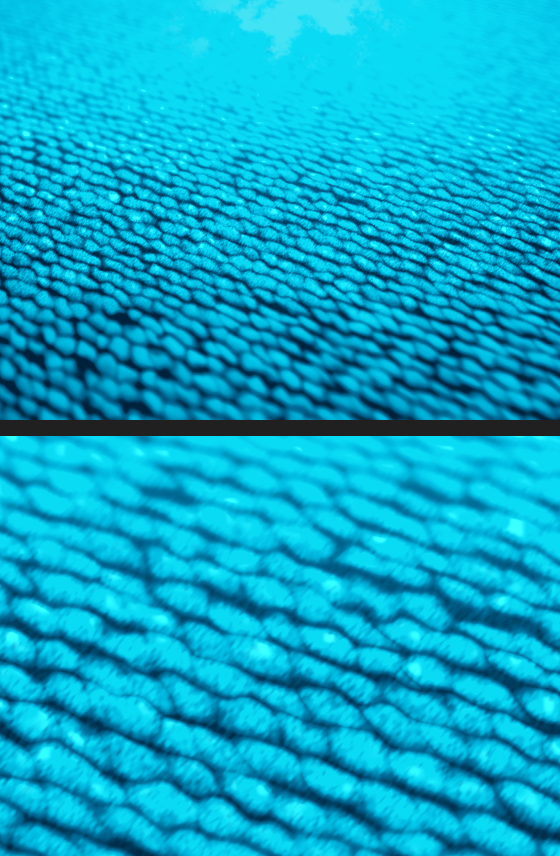
Top, the full canvas; bottom, a detail of the centre.
Write a Shadertoy shader that draws this texture.

```glsl
// Cyan knitted cloth receding in perspective, with shallow focus and a bright far edge.

const float HORIZON = 1.8;        // vanishing height, in canvas heights
const float FOCUS_HEIGHT = 0.45;  // sharpest band
const vec2 STITCH_SIZE = vec2(0.031, 0.0145);
const float ROW_SLANT = 0.235;
const int LENS_SAMPLES = 16;

float hash(vec2 p) {
    vec3 q = fract(vec3(p.xyx) * 0.1031);
    q += dot(q, q.yzx + 33.33);
    return fract((q.x + q.y) * q.z);
}

float valueNoise(vec2 p) {
    vec2 cell = floor(p);
    vec2 f = fract(p);
    f = f * f * (3.0 - 2.0 * f);
    float low = mix(hash(cell), hash(cell + vec2(1, 0)), f.x);
    float high = mix(hash(cell + vec2(0, 1)), hash(cell + vec2(1, 1)), f.x);
    return mix(low, high, f.y);
}

float fractalNoise(vec2 p) {
    float sum = 0.0;
    float weight = 0.5;
    for (int i = 0; i < 4; i++) {
        sum += weight * valueNoise(p);
        p = mat2(1.6, 1.2, -1.2, 1.6) * p + 7.3;
        weight *= 0.5;
    }
    return sum / 0.9375;
}

// Canvas position to stitch coordinates: x along a row, y across rows.
vec2 clothCoords(vec2 p, float centerX) {
    float depth = HORIZON - p.y;
    vec2 ground = vec2(p.x - centerX, 1.0) / depth;
    ground.y += ROW_SLANT * ground.x;
    vec2 q = ground / STITCH_SIZE;
    float ripple = valueNoise(q * vec2(0.13, 0.17) + 20.0) - 0.5;
    vec2 kink = vec2(valueNoise(q * 1.7 + 5.0), valueNoise(q * 1.9 + 60.0)) - 0.5;
    return q + vec2(0.4, 0.8) * ripple + vec2(0.42, 0.36) * kink;
}

// Brightness of yarn loops that merge along each row; each varies in place and size.
float knit(vec2 q) {
    float shade = 0.0;
    vec2 base = floor(q);
    for (int j = -1; j <= 1; j++) {
        for (int i = -1; i <= 1; i++) {
            float row = base.y + float(j);
            float shift = 0.5 * mod(row, 2.0);
            vec2 id = vec2(floor(q.x - shift) + float(i), row);
            vec2 jitter = vec2(hash(id + 11.0), hash(id + 47.0)) - 0.5;
            vec2 d = q - id - vec2(0.5 + shift, 0.5) - jitter * vec2(0.36, 0.28);
            d.y += 0.12 * d.x;
            vec2 scaled = d / (vec2(0.70, 0.51) * mix(0.86, 1.12, hash(id + 83.0)));
            float height = 1.0 - dot(scaled, scaled);
            float light = 0.80 + 0.50 * d.y + 0.22 * hash(id + 131.0);
            shade = max(shade, smoothstep(-0.35, 1.0, height) * light);
        }
    }
    return shade;
}

// Fine yarn fuzz made of stretched noise in two directions.
float fuzz(vec2 p) {
    float a = valueNoise(vec2(p.x + p.y, p.y - p.x) * vec2(130.0, 300.0));
    float b = valueNoise(vec2(p.x - 0.6 * p.y, p.y + 0.6 * p.x) * vec2(290.0, 150.0) + 31.0);
    return a + b - 1.0;
}

// Averages the knit over a lens disc.
float focusedKnit(vec2 p, float centerX, float radius) {
    float sum = 0.0;
    for (int i = 0; i < LENS_SAMPLES; i++) {
        float angle = 2.39996 * float(i);
        float reach = radius * sqrt((float(i) + 0.5) / float(LENS_SAMPLES));
        sum += knit(clothCoords(p + reach * vec2(cos(angle), sin(angle)), centerX));
    }
    return sum / float(LENS_SAMPLES);
}

vec3 cyanRamp(float t) {
    vec3 color = mix(vec3(0.0, 0.13, 0.23), vec3(0.0, 0.41, 0.58), smoothstep(-0.05, 0.38, t));
    color = mix(color, vec3(0.0, 0.73, 0.88), smoothstep(0.30, 0.76, t));
    return mix(color, vec3(0.04, 0.86, 0.96), smoothstep(0.68, 0.98, t));
}

void mainImage(out vec4 fragColor, in vec2 fragCoord) {
    vec2 p = fragCoord / iResolution.y;
    float centerX = 0.5 * iResolution.x / iResolution.y;
    float side = (p.x - centerX) / centerX;

    // Depth of field
    float defocus = abs(p.y - FOCUS_HEIGHT);
    float sharpness = 1.0 - smoothstep(0.03, 0.26, defocus);
    float radius = max(0.021 * defocus, 0.8 / iResolution.y);
    float weave = focusedKnit(p, centerX, radius);

    // Exposure rises with distance and falls off toward the corners
    float haze = smoothstep(0.48, 0.95, p.y + 0.10 * side);
    float exposure = mix(0.41, 0.60, smoothstep(0.0, 0.5, p.y)) + 0.36 * smoothstep(0.42, 0.85, p.y);
    exposure -= side * side * mix(0.12, 0.19, smoothstep(0.6, 1.0, p.y));
    exposure += 0.03 * side + 0.08 * (fractalNoise(p * 5.0) - 0.5);
    float tone = exposure + mix(0.86, 0.30, haze) * (weave - 0.56);
    tone += 0.26 * sharpness * fuzz(p) * (0.35 + weave);
    vec3 color = cyanRamp(tone);

    // Pale glints on raised loops and worn, overexposed patches far away
    float glint = smoothstep(0.78, 0.98, weave) * smoothstep(0.60, 0.90, valueNoise(p * 75.0));
    color += vec3(0.20, 0.18, 0.10) * glint * smoothstep(0.2, 0.5, p.y);
    float patchArea = 1.0 - smoothstep(0.3, 1.0, length((p - vec2(centerX + 0.03, 0.95)) / vec2(0.42, 0.20)));
    float grain = valueNoise(p * 170.0) - 0.5;
    float wear = smoothstep(0.44, 0.66, fractalNoise(p * vec2(15.0, 18.0) + 4.0) * (0.55 + 0.55 * patchArea) + 0.12 * grain);
    color = mix(color, vec3(0.36, 0.90, 0.96), 0.70 * wear * patchArea);

    fragColor = vec4(clamp(color, 0.0, 1.0), 1.0);
}
```
